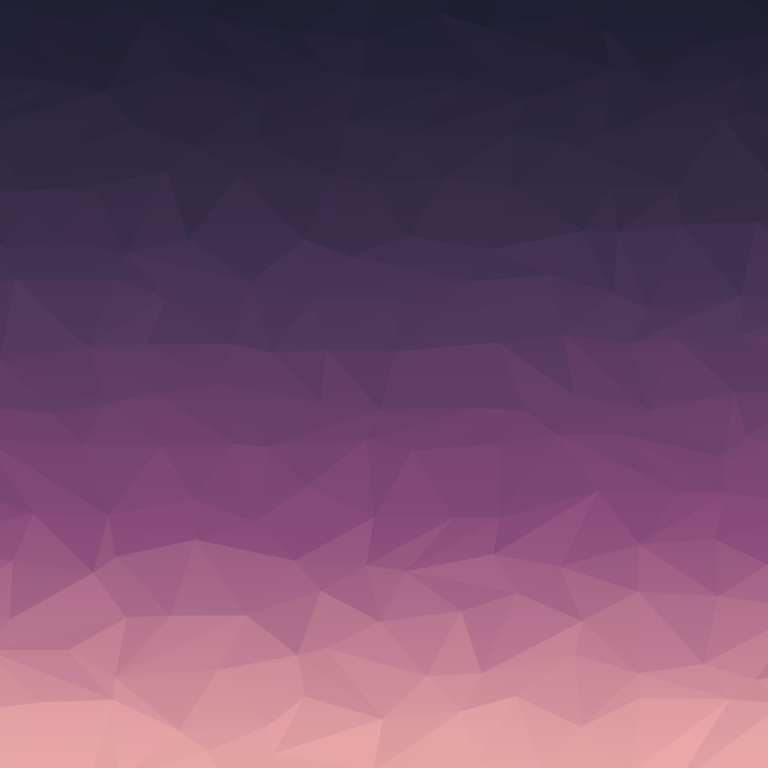
Give the GLSL for this background, as a three.js fragment shader.

```glsl
// Low-poly dusk sky: a jittered triangle mesh shaded from night blue down to peach.
varying vec2 vUv;

// Mesh
const vec2 GRID = vec2(11.0, 14.5);   // cells across and up
const float JITTER = 0.74;            // vertex scatter, in cells
const float EDGE = 0.0010;            // half width of the smoothed edges
// Shading
const float FLATNESS = 0.68;          // 0 = smooth gradient, 1 = flat facets
const float TONE_SPREAD = 0.030;      // random height shift per facet
const float LIGHT_SPREAD = 0.035;     // random brightness per facet
// Sky colours and the heights at which they lie
const vec3 NIGHT  = vec3(0.120, 0.118, 0.200);
const vec3 INDIGO = vec3(0.212, 0.174, 0.282);
const vec3 PLUM   = vec3(0.325, 0.220, 0.365);
const vec3 VIOLET = vec3(0.540, 0.293, 0.482);
const vec3 ROSE   = vec3(0.740, 0.480, 0.570);
const vec3 PEACH  = vec3(0.900, 0.645, 0.645);
const float INDIGO_Y = 0.74;
const float PLUM_Y   = 0.57;
const float VIOLET_Y = 0.32;
const float ROSE_Y   = 0.165;
const float PEACH_Y  = 0.025;

vec2 hash2(vec2 p) {
  vec3 q = fract(p.xyx * vec3(0.1031, 0.1030, 0.0973));
  q += dot(q, q.yzx + 33.33);
  return fract((q.xx + q.yz) * q.zy);
}

float ramp(float low, float high, float x) {
  return clamp((x - low) / (high - low), 0.0, 1.0);
}

vec3 skyColor(float y) {
  vec3 color = mix(PEACH, ROSE, ramp(PEACH_Y, ROSE_Y, y));
  color = mix(color, VIOLET, ramp(ROSE_Y, VIOLET_Y, y));
  color = mix(color, PLUM, ramp(VIOLET_Y, PLUM_Y, y));
  color = mix(color, INDIGO, ramp(PLUM_Y, INDIGO_Y, y));
  return mix(color, NIGHT, ramp(INDIGO_Y, 1.0, y));
}

// Mesh vertex in canvas units; odd rows are shifted by half a cell
vec2 meshVertex(vec2 id) {
  vec2 scatter = (hash2(id + 47.0) - 0.5) * JITTER;
  float stagger = 0.5 * mod(id.y, 2.0);
  return (id + vec2(stagger, 0.0) + scatter) / GRID;
}

float cross2(vec2 a, vec2 b) {
  return a.x * b.y - a.y * b.x;
}

float signedArea(vec2 a, vec2 b, vec2 c) {
  return cross2(b - a, c - a);
}

// Signed distance to the line a-b, positive on its left
float sideDistance(vec2 p, vec2 a, vec2 b) {
  vec2 e = b - a;
  return cross2(e, p - a) / max(length(e), 0.00001);
}

// Facet colour in rgb, weighted by its coverage in a
vec4 facet(vec2 p, vec2 a, vec2 b, vec2 c, vec2 id) {
  float inside = min(sideDistance(p, a, b),
                     min(sideDistance(p, b, c), sideDistance(p, c, a)));
  float coverage = smoothstep(-EDGE, EDGE, inside);
  vec2 variation = hash2(id) - 0.5;
  float centerY = (a.y + b.y + c.y) / 3.0;
  float y = mix(p.y, centerY, FLATNESS) + variation.x * TONE_SPREAD;
  vec3 color = skyColor(y) * (1.0 + variation.y * LIGHT_SPREAD);
  return vec4(color, 1.0) * coverage;
}

// Split a cell into two facets along its better-shaped diagonal
vec4 meshCell(vec2 p, vec2 id) {
  vec2 a = meshVertex(id);
  vec2 b = meshVertex(id + vec2(1.0, 0.0));
  vec2 c = meshVertex(id + vec2(1.0, 1.0));
  vec2 d = meshVertex(id + vec2(0.0, 1.0));
  float splitAC = min(signedArea(a, b, c), signedArea(a, c, d));
  float splitBD = min(signedArea(a, b, d), signedArea(b, c, d));
  vec2 first = id + 113.0;
  vec2 second = id + 271.0;
  if (splitAC > splitBD) {
    return facet(p, a, b, c, first) + facet(p, a, c, d, second);
  }
  return facet(p, a, b, d, first) + facet(p, b, c, d, second);
}

void main() {
  vec2 home = floor(vUv * GRID);
  vec4 sum = vec4(skyColor(vUv.y), 1.0) * 0.0001;

  // Gather the facets of all nearby cells
  for (int j = -1; j <= 1; j++) {
    for (int i = -1; i <= 1; i++) {
      sum += meshCell(vUv, home + vec2(float(i), float(j)));
    }
  }
  gl_FragColor = vec4(sum.rgb / sum.a, 1.0);
}
```
